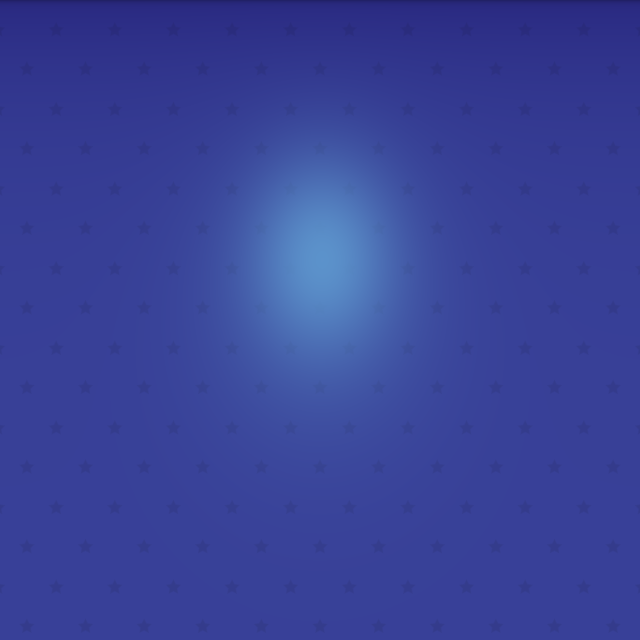
A Shadertoy shader for this background:

```glsl
// A deep blue backdrop with a soft oval light and a staggered lattice of faint stars.
// The sky is an exponential vertical fade, the stars are a folded distance function
// repeated on offset rows, and the light is two overlapping Gaussian ellipses.

#define SKY_TOP    vec3(0.162, 0.160, 0.505)
#define SKY_LOW    vec3(0.220, 0.252, 0.595)
#define GLOW_COLOR vec3(0.362, 0.580, 0.800)
#define SKY_FADE   0.165
#define STAR_PITCH vec2(0.0916, 0.0622)
#define STAR_SIZE  0.0118
#define STAR_SHADE 0.075
#define CORE_POS   vec2(0.504, 0.603)
#define CORE_SIZE  vec2(0.111, 0.150)
#define HALO_POS   vec2(0.500, 0.531)
#define HALO_SIZE  vec2(0.189, 0.241)

// Signed distance to an upright five-pointed star of the given outer radius.
float starDistance(vec2 p, float radius) {
    const float sector = 6.2831853 / 5.0;
    float angle = mod(atan(p.x, p.y) + 0.5 * sector, sector) - 0.5 * sector;
    vec2 folded = length(p) * vec2(abs(sin(angle)), cos(angle));
    vec2 tip = vec2(0.0, radius);
    vec2 notch = 0.52 * radius * vec2(sin(0.5 * sector), cos(0.5 * sector));
    vec2 edge = notch - tip;
    vec2 fromTip = folded - tip;
    float along = clamp(dot(fromTip, edge) / dot(edge, edge), 0.0, 1.0);
    float side = edge.y * fromTip.x - edge.x * fromTip.y;
    return length(fromTip - edge * along) * (side < 0.0 ? 1.0 : -1.0);
}

// Coverage of the star lattice; every other row is shifted by half a column.
float starLattice(vec2 uv, float pixel) {
    float fromTop = 1.0 - uv.y - 0.0469;
    float row = floor(fromTop / STAR_PITCH.y + 0.5);
    float oddRow = mod(row, 2.0);
    float column = (uv.x - 0.5) / STAR_PITCH.x + 0.5 * (1.0 - oddRow);
    vec2 local = vec2((fract(column + 0.5) - 0.5) * STAR_PITCH.x,
                      row * STAR_PITCH.y - 0.001 * oddRow - fromTop);
    float softness = max(pixel, 0.0016);
    return 1.0 - smoothstep(-softness, softness, starDistance(local, STAR_SIZE));
}

float gaussian(vec2 p, vec2 size) {
    vec2 q = p / size;
    return exp(-dot(q, q));
}

void mainImage(out vec4 fragColor, in vec2 fragCoord) {
    vec2 uv = fragCoord / iResolution.xy;
    float pixel = 1.0 / min(iResolution.x, iResolution.y);
    float depth = 1.0 - uv.y;

    // Sky fade with a thin shadow along the top edge
    vec3 color = mix(SKY_LOW, SKY_TOP, exp(-depth / SKY_FADE));
    color *= 1.0 - 0.25 * exp(-depth / 0.004);

    // Stars lie beneath the light, so it washes them out
    color *= 1.0 - STAR_SHADE * starLattice(uv, pixel);

    // Bright core over a wider, lower halo
    float glow = 0.72 * gaussian(uv - CORE_POS, CORE_SIZE)
               + 0.28 * gaussian(uv - HALO_POS, HALO_SIZE);
    color = mix(color, GLOW_COLOR, glow);

    fragColor = vec4(color, 1.0);
}
```
